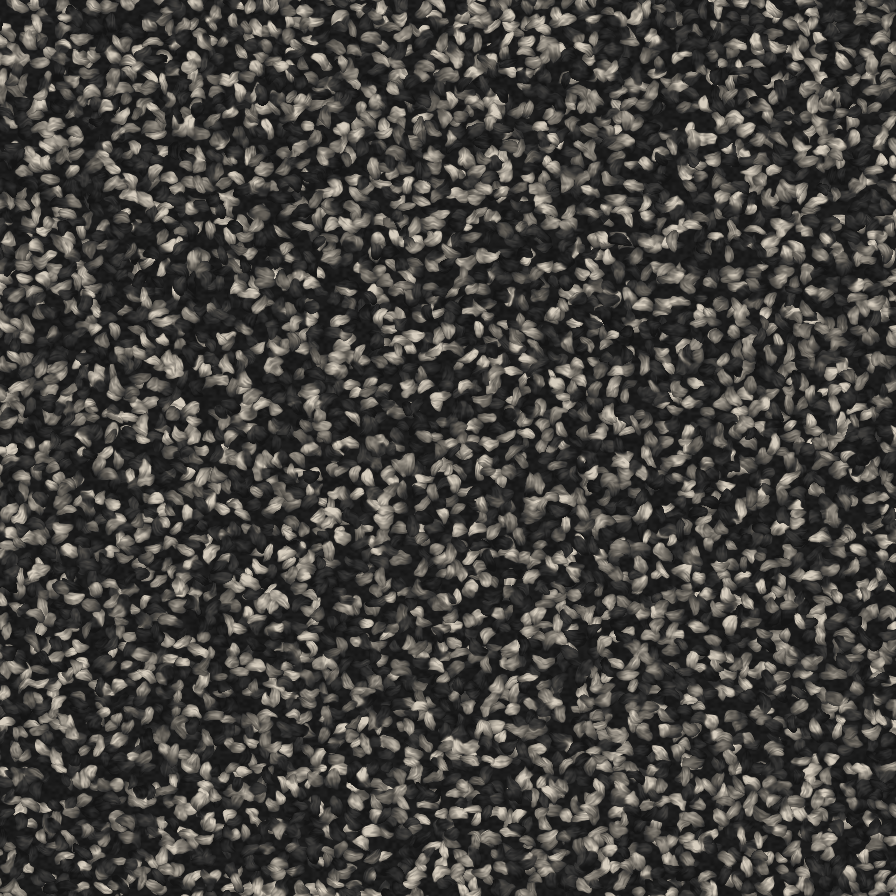
Reproduce this texture procedurally as a three.js fragment shader.

```glsl
// Cut-pile carpet of short curved wool tufts, mixed charcoal and warm beige.
varying vec2 vUv;

#define CELLS 52.0          // tuft cells across the canvas
#define HALF_LENGTH 0.62    // tuft size, in cells
#define HALF_WIDTH 0.37
#define BEND 0.9            // strongest curl of a tuft
#define LIGHT_SHARE 0.55    // share of beige tufts
#define FUZZ 0.16           // raggedness of the outlines, in cells
#define FIBRE 0.42          // contrast of the strands
#define GROUND 0.105        // shade between the tufts
#define WOOL_TINT vec3(1.0, 0.957, 0.885)

// Four random values per point, without sine.
vec4 hash4(vec2 p) {
  vec4 q = fract(p.xyxy * vec4(0.1031, 0.1030, 0.0973, 0.1099));
  q += dot(q, q.wzxy + 33.33);
  return fract((q.xxyz + q.yzzw) * q.zywx);
}

float noise(vec2 p) {
  vec2 i = floor(p), f = fract(p);
  f = f * f * (3.0 - 2.0 * f);
  vec2 e = vec2(1.0, 0.0);
  return mix(mix(hash4(i).x, hash4(i + e).x, f.x),
             mix(hash4(i + e.yx).x, hash4(i + e.xx).x, f.x), f.y);
}

// Returns the shade of one tuft (x), its coverage (y) and its height (z).
vec3 tuft(vec2 p, vec2 id, float lightShare) {
  vec4 place = hash4(id + 17.0);
  vec4 look = hash4(id + 171.0);
  vec4 form = hash4(id + 391.0);
  vec2 offset = p - place.xy;

  // Lean mostly sideways, with the tip at either end.
  float lean = place.z - 0.5;
  float angle = 3.14159 * lean * (0.6 + 0.8 * abs(lean));
  float c = cos(angle), s = sin(angle);
  vec2 q = vec2(c * offset.x + s * offset.y, c * offset.y - s * offset.x);
  q /= vec2(HALF_LENGTH, HALF_WIDTH) * mix(vec2(0.72), vec2(1.18), form.xy);
  q.x *= form.z < 0.5 ? -1.0 : 1.0;
  q.y += BEND * (2.0 * form.w - 1.0) * (q.x * q.x - 0.4);

  float dome = 1.0 - dot(q, q);
  if (dome <= 0.0) return vec3(0.0);

  // Round body, dark root, light from above and strands along the length.
  float body = 0.35 + 0.65 * sqrt(dome);
  float tip = mix(0.55, 1.0, smoothstep(-1.0, 0.5, q.x));
  float above = 1.0 + 0.28 * offset.y;
  float strands = noise(q * vec2(1.8, 4.5) + look.zw * 90.0) - 0.5;
  float tone = look.x < lightShare ? mix(0.43, 0.92, look.y)
                                   : mix(0.15, 0.28, look.y);
  float shade = tone * body * tip * above * (1.0 + FIBRE * strands);
  return vec3(shade, smoothstep(0.0, 0.35, dome), place.w + 0.6 * dome);
}

void main() {
  vec2 p = vUv * CELLS;

  // Ragged edges and slow changes in the blend of yarns.
  vec2 fray = vec2(noise(p * 3.1), noise(p * 3.1 + 57.0)) - 0.5;
  vec2 warped = p + FUZZ * fray;
  float lightShare = LIGHT_SHARE + 0.14 * (noise(vUv * 7.0) - 0.5);

  // Blend overlapping tufts so that the highest one wins.
  vec2 cell = floor(warped);
  float shadeSum = 0.0, weightSum = 0.0001, cover = 0.0;
  for (int layer = 0; layer < 2; layer++) {
    for (int y = -1; y <= 1; y++) {
      for (int x = -1; x <= 1; x++) {
        vec2 id = cell + vec2(float(x), float(y));
        vec3 t = tuft(warped - id, id + 613.0 * float(layer), lightShare);
        float weight = t.y * exp(11.0 * t.z);
        shadeSum += weight * t.x;
        weightSum += weight;
        cover = max(cover, t.y);
      }
    }
  }
  float shade = mix(GROUND, shadeSum / weightSum, cover);

  // Fine loose hairs over everything.
  float hair = noise(p * vec2(4.5, 6.0) + 200.0) - 0.5;
  shade = max(shade * (1.0 + 0.22 * hair) + 0.025 * hair, 0.08);

  vec3 tint = mix(vec3(1.0), WOOL_TINT, smoothstep(0.14, 0.36, shade));
  gl_FragColor = vec4(min(shade, 0.84) * tint, 1.0);
}
```
